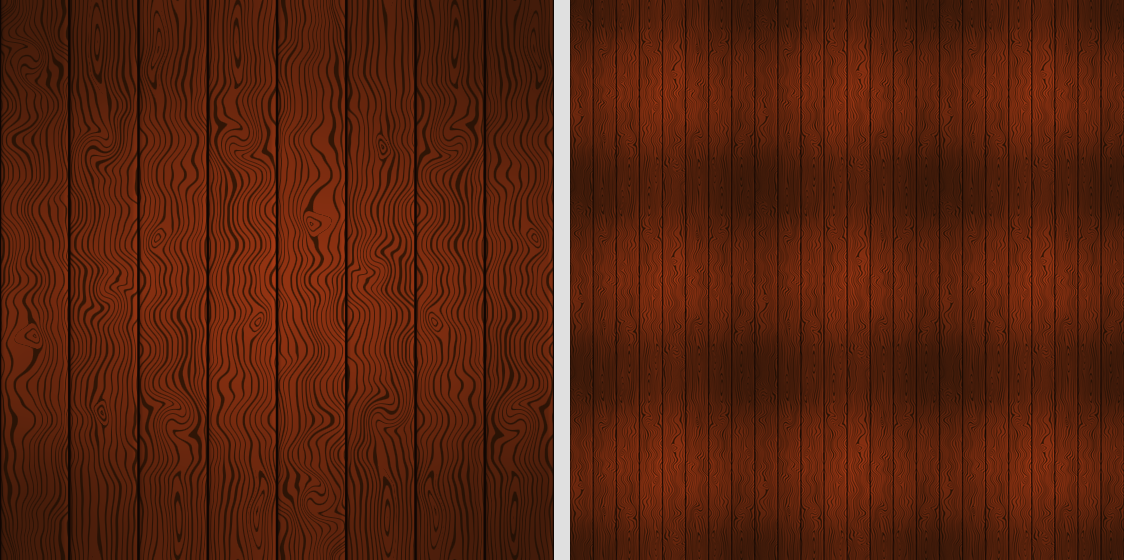
Left: one tile. Right: repeated 3 by 3.
Reproduce this texture procedurally as a Shadertoy shader.

```glsl
// Eight vertical red-brown planks with inked wood grain under a soft central glow.
// Grain lines are contours of a warped x coordinate: swirls rotate it, noise bends
// it, and knots part it like a stream. Three designs are flipped to fill the planks.

const float PLANKS = 8.0;          // plank widths across, and also up the canvas
const float LINES = 13.0;          // grain lines per plank
const float PI = 3.14159;
const vec3 WOOD_LIT = vec3(0.56, 0.195, 0.07);
const vec3 WOOD_DIM = vec3(0.26, 0.105, 0.038);
const vec3 INK_LIT = vec3(0.22, 0.095, 0.025);
const vec3 INK_DIM = vec3(0.14, 0.065, 0.02);
const vec3 GAP = vec3(0.06, 0.025, 0.01);

float hash(vec2 p) {
    vec3 q = fract(vec3(p.xyx) * 0.1031);
    q += dot(q, q.yzx + 33.33);
    return fract((q.x + q.y) * q.z);
}

// Value noise that repeats vertically after a whole number of cells.
float noise(vec2 p, float period) {
    vec2 i = floor(p), f = fract(p);
    f = f * f * f * (f * (f * 6.0 - 15.0) + 10.0);
    float y0 = mod(i.y, period), y1 = mod(i.y + 1.0, period);
    return mix(mix(hash(vec2(i.x, y0)), hash(vec2(i.x + 1.0, y0)), f.x),
               mix(hash(vec2(i.x, y1)), hash(vec2(i.x + 1.0, y1)), f.x), f.y);
}

// Shortest offset between two points, wrapping vertically.
vec2 wrappedOffset(vec2 p, vec2 center) {
    vec2 d = p - center;
    d.y -= PLANKS * floor(d.y / PLANKS + 0.5);
    return d;
}

// Twists the plane around a center, fading with distance.
vec2 swirl(vec2 p, vec2 center, float radius, float turn) {
    vec2 d = wrappedOffset(p, center);
    float a = turn * exp(-dot(d, d) / (radius * radius));
    return center + mat2(cos(a), sin(a), -sin(a), cos(a)) * d;
}

// Parts the lines around an ellipse and fills it with closed rings.
float knot(vec2 p, vec2 center, vec2 size, float lobes) {
    vec2 d = wrappedOffset(p, center);
    vec2 s = d / size;
    float e = length(s) * (1.0 + lobes * cos(3.0 * atan(s.y, s.x + 1e-5)));
    float stream = e > 1.0 ? d.x * (1.0 - 1.0 / (e * e)) : (e - 1.0) * size.x * 1.7;
    return center.x + stream;
}

// Grain of one design: x is the line phase, y the half width of the line.
vec2 grain(vec2 p, int design) {
    float swirlY[3] = float[3](7.1, 5.9, 6.0);
    vec2 knotAt[3] = vec2[3](vec2(0.35, 3.2), vec2(0.6, 2.1), vec2(0.6, 3.4));
    float seed = 23.0 * float(design) + 5.0;

    // Plank ends are calm, except in the first, wavy design.
    float ends = smoothstep(2.4, 3.5, abs(p.y - 0.5 * PLANKS));
    float sway = design == 0 ? 0.42 : mix(0.36, 0.08, ends);

    p = swirl(p, vec2(0.45, swirlY[design]), 0.27, 2.2);
    if (design == 1) p = swirl(p, vec2(0.55, 3.75), 0.25, -2.1);

    p.x += sway * (noise(vec2(p.x * 1.5 + seed, p.y * 2.0), 16.0) - 0.5);
    p.x += sway * 0.3 * (noise(vec2(p.x * 3.0 + seed, p.y * 4.0), 32.0) - 0.5);

    p.x = knot(p, knotAt[design], vec2(0.11, 0.17), 0.14);
    if (design > 0) p.x = knot(p, vec2(0.42, 7.4), vec2(0.13, 0.75), 0.0);
    if (design > 1) p.x = knot(p, vec2(0.68, 0.7), vec2(0.12, 0.7), 0.0);

    float phase = LINES * p.x + 1.3 * noise(vec2(p.x * 5.0 + seed, 0.5), 8.0);
    float swell = noise(vec2(floor(phase) * 7.0 + seed, p.y), PLANKS);
    return vec2(phase, mix(0.08, 0.25, swell * swell));
}

void mainImage(out vec4 fragColor, in vec2 fragCoord) {
    vec2 uv = fragCoord / iResolution.xy;
    vec2 p = uv * PLANKS;
    int id = int(min(floor(p.x), PLANKS - 1.0));
    float across = p.x - float(id);

    // Choose the design; bit masks tell which planks are flipped.
    vec2 q = vec2(across, p.y);
    if (((116 >> id) & 1) == 1) q.x = 1.0 - q.x;
    if (((180 >> id) & 1) == 1) q.y = PLANKS - q.y;
    vec2 g = grain(q, min(id % 4, 2));

    // Smoothed grain line; lines too dense to resolve become a flat tone.
    float blur = max(fwidth(g.x), 1e-4);
    float toLine = abs(fract(g.x) - 0.5);
    float line = clamp((g.y - toLine) / blur + 0.5, 0.0, 1.0);
    line = mix(line, 2.0 * g.y, smoothstep(0.6, 1.1, blur));

    // Glow, brightest in the middle and level at the borders.
    vec2 s = sin(PI * (uv - 0.5));
    float dim = dot(s * s, vec2(0.38, 0.62));
    vec3 wood = mix(WOOD_LIT, WOOD_DIM, dim);
    wood *= 0.96 + 0.08 * noise(vec2(q.x * 2.0 + 9.0 * float(id), q.y), PLANKS);
    vec3 color = mix(wood, mix(INK_LIT, INK_DIM, dim), line);

    // Beveled plank sides: a shaded left, a lighter strip at the right.
    color *= 1.0 - 0.22 * (1.0 - smoothstep(0.01, 0.08, across));
    color *= 1.0 + 0.14 * smoothstep(0.90, 0.95, across);

    // Dark gap between planks.
    float toGap = min(across, 1.0 - across);
    float pixel = PLANKS / iResolution.x;
    color = mix(GAP, color, smoothstep(-0.7, 0.7, (toGap - 0.018) / pixel));
    fragColor = vec4(color, 1.0);
}
```
